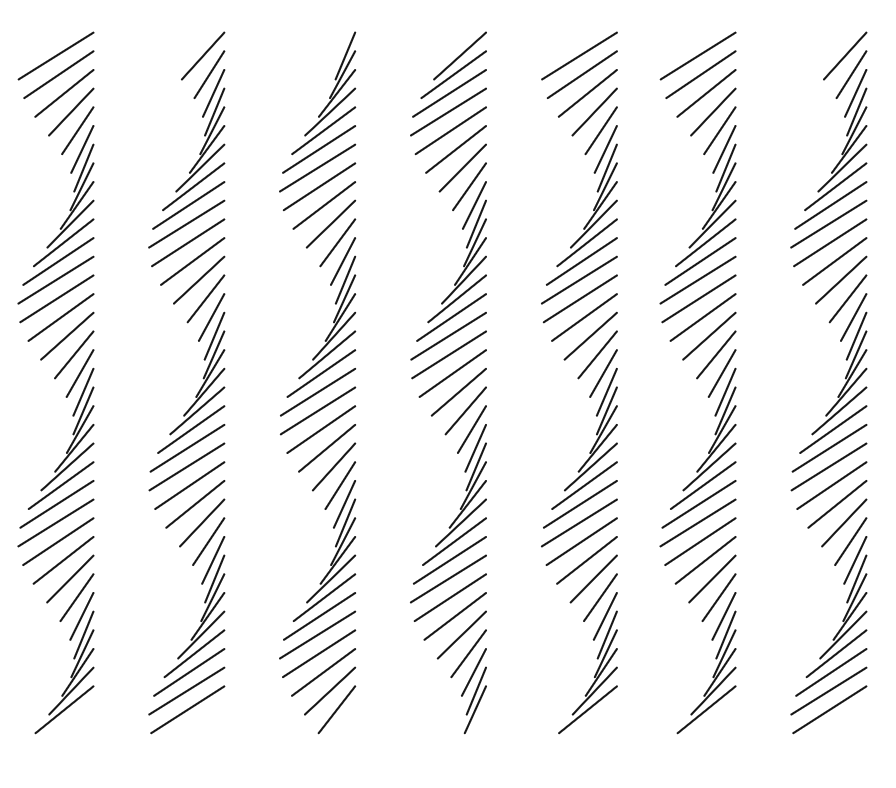
A Shadertoy shader for this pattern:

```glsl
// Columns of slanted strokes hanging from straight right-hand edges.
// Stroke reach follows a cosine down each column, a quarter turn further per
// column; five columns form a tile that repeats across the sheet.

const float SHEET_HEIGHT = 675.0;    // design units, 768 x 675 sheet
const int COLUMNS = 7;
const int ROWS = 36;
const int TILE_COLUMNS = 5;
const float TILE_WIDTH = 550.0;
const float COLUMN_PITCH = 112.1;
const float ROW_PITCH = 16.0;
const float STROKE_DROP = 40.0;
const float HALF_WIDTH = 0.9;
const vec2 FIRST_ANCHOR = vec2(80.0, 28.0);
const vec3 PAPER = vec3(1.0);
const vec3 INK = vec3(0.09);

float segmentDistance(vec2 p, vec2 a, vec2 b) {
    vec2 pa = p - a, ba = b - a;
    return length(pa - ba * clamp(dot(pa, ba) / dot(ba, ba), 0.0, 1.0));
}

// Horizontal length of a stroke
float strokeReach(float row, float phase) {
    return 40.3 + 24.0 * cos(0.5 * row + phase);
}

// Distance to the nearest stroke; p is relative to the column's first anchor
float columnDistance(vec2 p, float phase) {
    float nearest = 1e3;
    int lastRow = int(floor(p.y / ROW_PITCH)) + 1;
    for (int k = 0; k < 5; k++) {
        int row = lastRow - k;
        if (row < 0 || row >= ROWS) continue;
        vec2 anchor = vec2(0.0, float(row) * ROW_PITCH);
        vec2 tip = anchor + vec2(-strokeReach(float(row), phase), STROKE_DROP);
        nearest = min(nearest, segmentDistance(p, anchor, tip));
    }
    return nearest;
}

float patternDistance(vec2 p) {
    float nearest = 1e3;
    for (int i = 0; i < COLUMNS; i++) {
        float slot = float(i % TILE_COLUMNS);
        float tile = float(i / TILE_COLUMNS);
        vec2 anchor = FIRST_ANCHOR + vec2(slot * COLUMN_PITCH + tile * TILE_WIDTH, 0.0);
        float phase = 0.17 + 1.5708 * slot;
        nearest = min(nearest, columnDistance(p - anchor, phase));
    }
    return nearest;
}

void mainImage(out vec4 fragColor, in vec2 fragCoord) {
    // Sheet coordinates, measured down from the top left
    float pixel = SHEET_HEIGHT / iResolution.y;
    vec2 p = vec2(fragCoord.x, iResolution.y - fragCoord.y) * pixel;

    // Antialiased ink on paper
    float coverage = clamp((HALF_WIDTH - patternDistance(p)) / pixel + 0.5, 0.0, 1.0);
    fragColor = vec4(mix(PAPER, INK, coverage), 1.0);
}
```
